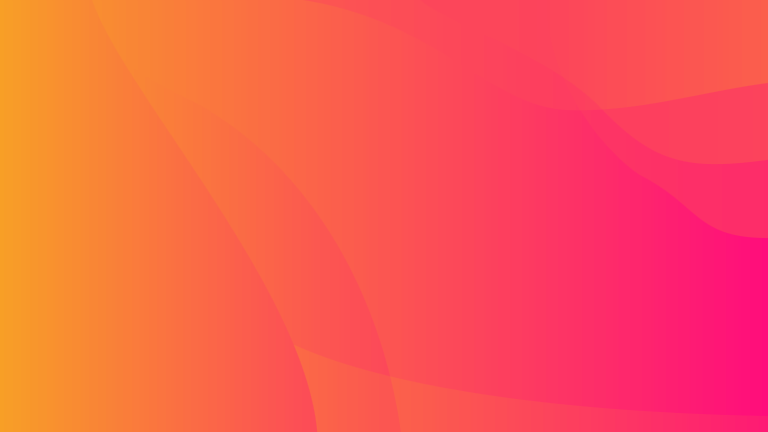
Write a WebGL 2 fragment shader that draws this background.

```glsl
#version 300 es
precision highp float;
// Orange to magenta gradient with overlapping translucent curved sheets.

uniform vec2 u_resolution;
out vec4 fragColor;

vec2 bezier(float t, vec2 a, vec2 b, vec2 c, vec2 d) {
    float s = 1.0 - t;
    return s * s * s * a + 3.0 * s * s * t * b + 3.0 * s * t * t * c + t * t * t * d;
}

// Height of a cubic at position x, found by bisection (x must rise along it)
float curve(float x, vec2 a, vec2 b, vec2 c, vec2 d) {
    float t = 0.5;
    float stepSize = 0.25;
    for (int i = 0; i < 16; i++) {
        t += bezier(t, a, b, c, d).x < x ? stepSize : -stepSize;
        stepSize *= 0.5;
    }
    return bezier(t, a, b, c, d).y;
}

// Two cubics joined at d
float wave(float x, vec2 a, vec2 b, vec2 c, vec2 d, vec2 e, vec2 f, vec2 g) {
    return x < d.x ? curve(x, a, b, c, d) : curve(x, d, e, f, g);
}

// Antialiased coverage, full where the signed offset is positive
float cover(float offset) {
    return clamp(0.5 + offset / max(fwidth(offset), 1e-5), 0.0, 1.0);
}

void main() {
    vec2 uv = gl_FragCoord.xy / u_resolution;

    // Left sheet and the leaf beside it, with edges given as x over y
    float leftEdge = curve(uv.y, vec2(0.0, 0.413), vec2(0.333, 0.397),
                           vec2(0.792, 0.159), vec2(1.0, 0.120));
    float leafEdge = wave(uv.y, vec2(0.0, 0.522), vec2(0.340, 0.495),
                          vec2(0.618, 0.397), vec2(0.757, 0.260),
                          vec2(0.815, 0.198), vec2(0.856, 0.133), vec2(1.0, 0.120));
    float left = cover(leftEdge - uv.x);
    float leaf = cover(leafEdge - uv.x) * (1.0 - left);

    // Low sheet along the bottom
    float lowEdge = curve(uv.x, vec2(0.384, 0.201), vec2(0.508, 0.102),
                          vec2(0.729, 0.046), vec2(1.0, 0.037));
    float low = cover(lowEdge - uv.y) * (1.0 - left);

    // Three sheets hanging from the upper right
    float topEdge = wave(uv.x, vec2(0.395, 1.0), vec2(0.573, 0.949),
                         vec2(0.638, 0.750), vec2(0.742, 0.745),
                         vec2(0.833, 0.741), vec2(0.911, 0.787), vec2(1.0, 0.808));
    float middleEdge = wave(uv.x, vec2(0.547, 1.0), vec2(0.579, 0.949),
                            vec2(0.716, 0.873), vec2(0.781, 0.752),
                            vec2(0.853, 0.618), vec2(0.898, 0.606), vec2(1.0, 0.630));
    float innerEdge = wave(uv.x, vec2(0.710, 1.0), vec2(0.714, 0.815),
                           vec2(0.781, 0.657), vec2(0.833, 0.595),
                           vec2(0.911, 0.525), vec2(0.905, 0.449), vec2(1.0, 0.449));

    // Each sheet shifts the position along the colour ramp
    float ramp = uv.x;
    ramp += left * 0.17 * uv.x / 0.413;
    ramp += leaf * 0.09 * smoothstep(0.12, 0.52, uv.x);
    ramp -= low * 0.09;
    ramp += cover(uv.y - topEdge) * mix(0.10, -0.19, (uv.x - 0.395) / 0.605);
    ramp += cover(uv.y - middleEdge) * mix(0.03, -0.16, (uv.x - 0.547) / 0.453);
    ramp += cover(uv.y - innerEdge) * mix(0.0, -0.21, (uv.x - 0.71) / 0.29);

    // Faint vertical bands
    ramp = mix(ramp, floor(ramp * 64.0 + 0.5) / 64.0, 0.7);

    vec3 orange = vec3(0.972, 0.625, 0.15);
    vec3 magenta = vec3(1.0, 0.05, 0.485);
    fragColor = vec4(mix(orange, magenta, clamp(ramp, 0.0, 1.0)), 1.0);
}
```
